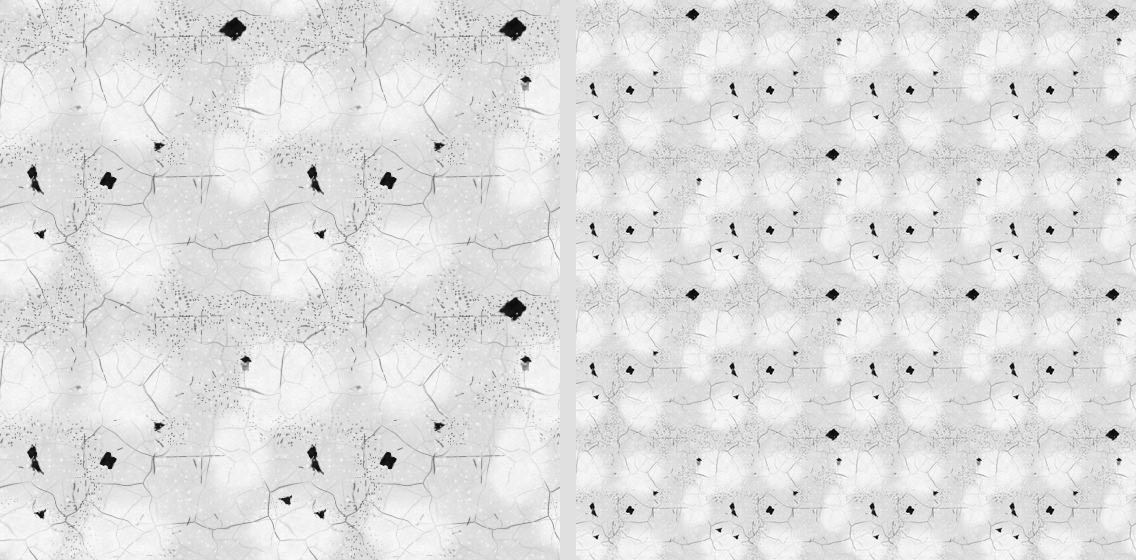
Left: one tile. Right: repeated 2 by 2.
A WebGL 1 fragment shader for this texture:

```glsl
precision highp float;
uniform vec2 u_resolution;

const float TILES = 2.0;
const vec3 PLASTER = vec3(0.866);
const vec3 CHALK = vec3(0.948);
const vec3 HAIRLINE = vec3(0.74);
const vec3 SOOT = vec3(0.25);
const vec3 STONE = vec3(0.64);
const vec3 HOLE = vec3(0.045);

float hash(vec2 p) {
  vec3 q = fract(p.xyx * 0.1031);
  q += dot(q, q.yzx + 33.33);
  return fract((q.x + q.y) * q.z);
}

vec2 hash2(vec2 p) { return vec2(hash(p + 3.7), hash(p + 71.3)); }

// Value noise with a whole number of cells per unit
float noise(vec2 t, float cells) {
  vec2 p = t * cells, f = fract(p);
  f = f * f * (3.0 - 2.0 * f);
  vec2 a = mod(floor(p), cells), b = mod(a + 1.0, cells);
  return mix(mix(hash(a), hash(vec2(b.x, a.y)), f.x),
             mix(hash(vec2(a.x, b.y)), hash(b), f.x), f.y);
}

float fbm(vec2 t, float cells) {
  float sum = 0.0, gain = 0.5;
  for (int i = 0; i < 5; i++) {
    sum += gain * noise(t, cells);
    cells *= 2.0;
    gain *= 0.5;
  }
  return sum;
}

vec2 wrap(vec2 p, vec2 period) { return (fract(p / period + 0.5) - 0.5) * period; }

float fill(float d, float aa) { return 1.0 - smoothstep(-aa, aa, d); }

// Soft pale areas in two staggered rows of three
float palePatches(vec2 t) {
  float pale = 0.0;
  for (int i = 0; i < 6; i++) {
    float row = floor(float(i) / 3.0), col = mod(float(i), 3.0), last = step(1.5, col);
    vec2 centre = vec2(0.06 + 0.4 * col + 0.1 * row * last,
                       mix(0.65 - 0.56 * row, 0.38 + 0.27 * row, last));
    vec2 d = wrap(t - centre, vec2(1.0)) / mix(vec2(0.19, 0.16), vec2(0.12, 0.19), last);
    pale = max(pale, 1.0 - smoothstep(0.35, 1.25, length(d)));
  }
  return pale;
}

// Distance to the borders of wrapped Voronoi cells
float crackDistance(vec2 t, float cells) {
  vec2 p = t * cells, i = floor(p), near = vec2(8.0), next = vec2(9.0);
  for (int k = 0; k < 9; k++) {
    vec2 id = i + vec2(mod(float(k), 3.0), floor(float(k) / 3.0)) - 1.0;
    vec2 r = id + hash2(mod(id, cells) + cells) - p;
    if (dot(r, r) < dot(near, near)) { next = near; near = r; }
    else if (dot(r, r) < dot(next, next)) next = r;
  }
  return dot(0.5 * (near + next), normalize(next - near)) / cells;
}

float segment(vec2 p, vec2 span) {
  return length(p - span * clamp(dot(p, span) / dot(span, span), -1.0, 1.0));
}

// Scattered, mostly upright or level scratches
float scratchDistance(vec2 t, vec2 cells) {
  vec2 p = t * cells.x;
  float d = 1.0;
  for (int k = 0; k < 9; k++) {
    vec2 cell = floor(p) + vec2(mod(float(k), 3.0), floor(float(k) / 3.0)) - 1.0;
    vec2 id = mod(cell, cells);
    float angle = (hash(id + 19.0) - 0.5) * 1.1 + 1.57 * step(0.36, hash(id + 43.0));
    vec2 span = vec2(cos(angle), sin(angle)) * mix(0.1, 0.33, hash(id + 57.0));
    d = min(d, segment(p - cell - hash2(id + 5.0), span) + step(0.72, hash(id + 83.0)));
  }
  return d / cells.x;
}

float specks(vec2 t, float cells, float density, float radius, float px) {
  vec2 p = t * cells, id = mod(floor(p), cells);
  float r = radius * mix(0.5, 1.0, hash(id + 31.0));
  float d = length(fract(p) - 0.25 - 0.5 * hash2(id + cells)) - r;
  return fill(d, px * cells) * step(hash(id + 9.0), density);
}

// Ragged polygon, once in every repeat
float shard(vec2 t, vec2 centre, vec2 size, float turn, float sides, float px) {
  vec2 p = wrap(t - centre, vec2(1.0));
  float c = cos(turn), s = sin(turn), sector = 6.2832 / sides;
  p = mat2(c, s, -s, c) * p / size;
  float a = atan(p.y, p.x), jag = noise(p / 28.0 + 0.5 + turn, 64.0) - 0.5;
  float r = length(p) * cos(floor(0.5 + a / sector) * sector - a);
  return fill(r + jag * 0.5 - 0.85, px / min(size.x, size.y));
}

// One where the repeat nearest to t is the given one
float isRepeat(vec2 t, vec2 centre, vec2 which) {
  vec2 d = abs(mod(floor(t - centre + 0.5), TILES) - which);
  return 1.0 - step(0.5, d.x + d.y);
}

// Holes through the plaster, some missing from single repeats
float holes(vec2 t, float px) {
  vec2 big = vec2(0.833, 0.896), rare = vec2(0.023, 0.214);
  float h = shard(t, big, vec2(0.045, 0.038), 0.3, 6.0, px) * (1.0 - isRepeat(t, big, vec2(0.0)));
  h = max(h, shard(t, rare, vec2(0.016, 0.012), 0.2, 3.0, px) * isRepeat(t, rare, vec2(1.0, 0.0)));
  h = max(h, shard(t, vec2(0.117, 0.385), vec2(0.017, 0.024), 0.1, 5.0, px));
  h = max(h, shard(t, vec2(0.128, 0.34), vec2(0.013, 0.026), -0.4, 3.0, px));
  h = max(h, shard(t, vec2(0.391, 0.354), vec2(0.027), 0.5, 4.0, px));
  h = max(h, shard(t, vec2(0.568, 0.479), vec2(0.018, 0.011), 3.0, 3.0, px));
  return max(h, shard(t, vec2(0.146, 0.164), vec2(0.014, 0.012), 0.2, 3.0, px));
}

void main() {
  vec2 t = gl_FragCoord.xy / u_resolution * TILES;
  float px = TILES / u_resolution.y;
  // Clouded, grainy plaster
  float cloud = fbm(t / TILES, 8.0), pale = palePatches(t + 0.08 * (cloud - 0.5));
  vec3 color = mix(PLASTER, CHALK, smoothstep(0.05, 0.95, pale + (cloud - 0.45) * 1.1));
  color += (fbm(t, 24.0) - 0.5) * 0.06 + (noise(t, 192.0) - 0.5) * 0.03;
  // Crack network, darker in places
  vec2 bent = t + 0.025 * (vec2(noise(t, 22.0), noise(t + 0.5, 22.0)) - 0.5);
  float patchy = noise(t, 9.0), wide = fill(crackDistance(bent, 5.0) - 0.0012, px);
  float fine = fill(crackDistance(bent, 9.0) - 0.0012, px) * smoothstep(0.3, 0.7, patchy);
  color = mix(color, HAIRLINE, max(fine * 0.6, wide * 0.55));
  color = mix(color, SOOT, wide * smoothstep(0.55, 0.85, patchy) * 0.6);
  // Broken scratches and ruled lines
  float gaps = smoothstep(0.25, 0.6, noise(t, 85.0));
  float busy = smoothstep(0.06, 0.17, abs(wrap(t - 0.91, vec2(1.0)).x)) * (1.0 - 0.7 * pale);
  float scratch = fill(scratchDistance(bent, vec2(8.0, 4.0)) - 0.0014, px);
  color = mix(color, SOOT, scratch * gaps * busy * 0.85);
  vec2 rows = vec2(1.0, 0.5);
  float rule = segment(wrap(t - vec2(0.68, 0.37), rows), vec2(0.12, 0.003));
  rule = min(rule, segment(wrap(t - vec2(0.72, 0.33), rows), vec2(0.001, 0.055)));
  rule = min(rule, segment(wrap(t - vec2(0.3, 0.39), rows), vec2(0.002, 0.06)));
  color = mix(color, SOOT, fill(rule - 0.001, px) * mix(0.25, 0.75, gaps));
  // Dark dust in clusters, pale chips everywhere
  float cluster = smoothstep(0.55, 0.8, noise(t + 0.4, 7.0)) * (1.0 - pale);
  color = mix(color, SOOT, specks(bent, 90.0, 0.35, 0.24, px) * cluster * 0.8);
  float chips = max(specks(t, 26.0, 0.4, 0.15, px), specks(t, 55.0, 0.2, 0.2, px));
  color = mix(color, vec3(0.97), chips * 0.75);
  // Rubble under a dark lip, then the holes
  vec2 lip = vec2(0.88, 0.716);
  float shown = 1.0 - 0.9 * isRepeat(t, lip, vec2(0.0, 1.0));
  float rubble = shard(t, lip - vec2(0.005, 0.02), vec2(0.016, 0.02), 0.2, 5.0, px);
  color = mix(color, STONE + 0.4 * (noise(t, 130.0) - 0.5), rubble * shown);
  float hole = max(holes(t, px), shard(t, lip, vec2(0.018, 0.011), 0.1, 5.0, px) * shown);
  vec3 depth = HOLE + 0.08 * noise(t, 70.0) + 0.7 * specks(t, 55.0, 0.22, 0.16, px);
  gl_FragColor = vec4(mix(color, depth, hole), 1.0);
}
```
